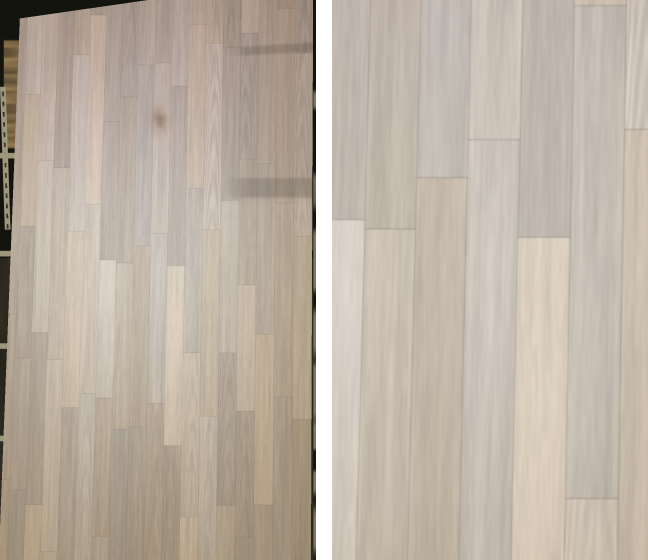
Left: the whole. Right: its middle third, enlarged.
Give the GLSL for this texture, as a Shadertoy shader.

```glsl
// A tall butcher-block board of staggered pale wood staves, leaning in front of a dark storage rack.

const float STRIPS = 17.5;          // staves across the board
const float FIRST_STRIP = 0.5;      // the leftmost stave is cut in half
const float TAPER = 0.09;           // staves widen slightly to the right
const vec2 STAVE_LENGTH = vec2(0.22, 0.36);
const float SEAM_WIDTH = 0.035;     // in stave widths
const float JOINT_WIDTH = 0.0012;   // in canvas heights
const float TONE_RANGE = 0.14;
const float GRAIN_DEPTH = 0.075;
const float RING_DEPTH = 0.045;
const int SAMPLES = 3;              // antialiasing grid per axis

const vec3 TAN_WOOD = vec3(0.635, 0.567, 0.475);
const vec3 PALE_WOOD = vec3(0.815, 0.780, 0.735);
const vec3 ROSE_TINT = vec3(1.01, 0.99, 1.04);
const vec3 KNOT = vec3(0.56, 0.43, 0.35);
const vec3 DARK = vec3(0.08, 0.08, 0.06);
const vec3 SHELF_GAP = vec3(0.20, 0.18, 0.14);
const vec3 CARDBOARD = vec3(0.50, 0.41, 0.28);
const vec3 METAL = vec3(0.62, 0.59, 0.49);

float hash(vec2 p) {
    vec3 q = fract(vec3(p.xyx) * 0.1031);
    q += dot(q, q.yzx + 33.33);
    return fract((q.x + q.y) * q.z);
}

float noise(vec2 p) {
    vec2 i = floor(p), f = fract(p);
    f = f * f * (3.0 - 2.0 * f);
    return mix(mix(hash(i), hash(i + vec2(1, 0)), f.x),
               mix(hash(i + vec2(0, 1)), hash(i + vec2(1, 1)), f.x), f.y);
}

float fbm(vec2 p) {
    float sum = 0.0, amp = 0.5;
    for (int i = 0; i < 4; i++) {
        sum += amp * noise(p);
        p = p * 2.03 + 17.1;
        amp *= 0.5;
    }
    return sum;
}

float band(float x, float lo, float hi, float soft) {
    return smoothstep(lo - soft, lo + soft, x) - smoothstep(hi - soft, hi + soft, x);
}

float leftEdge(float y) { return -0.004 + 0.069 * y; }
float rightEdge(float y) { return 0.984 + 0.007 * y; }
float topEdge(float x) { return 0.962 + 0.081 * x; }

vec3 rack(vec2 p) {
    vec3 col = mix(DARK, SHELF_GAP, step(p.y, 0.54) * (0.4 + 0.6 * noise(p * vec2(30, 14))));
    // Stacked sheets
    float sheets = 0.7 + 0.5 * noise(vec2(p.x * 8.0, p.y * 170.0));
    col = mix(col, CARDBOARD * sheets, band(p.x, 0.012, 0.07, 0.001) * band(p.y, 0.735, 0.928, 0.002));
    // Perforated upright
    float railX = p.x - 0.009 - 0.06 * (0.845 - p.y);
    float hole = step(abs(railX), 0.003) * step(0.55, fract(p.y * 55.0));
    col = mix(col, METAL * (1.0 - 0.65 * hole), band(railX, -0.009, 0.009, 0.001) * band(p.y, 0.59, 0.845, 0.001));
    // Shelf lips
    for (int i = 0; i < 4; i++) {
        float y = 0.217 + 0.165 * float(i) + 0.01 * step(2.5, float(i));
        col = mix(col, METAL, band(p.y, y - 0.005, y + 0.005, 0.001) * step(p.x, 0.5));
    }
    // Sliver of rack on the right
    float wear = smoothstep(0.35, 0.7, noise(vec2(3.0, p.y * 28.0)));
    return mix(col, METAL * 0.65 * wear + DARK, step(0.992, p.x) * step(p.y, 0.85));
}

vec3 board(vec2 p) {
    float u = (p.x - leftEdge(p.y)) / (rightEdge(p.y) - leftEdge(p.y));
    float across = (u + TAPER * u * (1.0 - u)) * STRIPS + FIRST_STRIP;
    float strip = floor(across), s = fract(across);

    // Staggered end joints
    float len = mix(STAVE_LENGTH.x, STAVE_LENGTH.y, hash(vec2(strip, 4.0)));
    float along = p.y / len + 7.0 * hash(vec2(strip, 9.0));
    vec2 id = vec2(strip, floor(along));
    float t = fract(along);
    float tone = hash(id + 31.0), warmth = hash(id + 57.0) - 0.5;

    // Soft reflected light
    vec2 d = (p - vec2(0.43, 0.54)) / vec2(0.50, 0.42);
    float glow = exp(-dot(d, d));
    vec3 col = mix(TAN_WOOD, PALE_WOOD, glow);
    col *= mix(vec3(1), ROSE_TINT, smoothstep(0.5, 0.95, p.y));
    col *= 1.0 + TONE_RANGE * (tone - 0.55);
    col *= 1.0 + warmth * vec3(0.03, 0.0, -0.05);

    // Straight grain, pores and arched growth rings
    vec2 seed = id * vec2(13.7, 5.3);
    float grain = fbm(vec2(s * 7.0, p.y * 9.0) + seed) - 0.47;
    float pores = noise(vec2(across * 22.0, p.y * 75.0)) - 0.5;
    float bow = s - 0.35 - 0.3 * hash(id + 3.0);
    float rings = sin(85.0 * (p.y + 0.75 * bow * bow) + 6.0 * fbm(vec2(s * 2.0, p.y * 12.0) + seed));
    float arched = smoothstep(0.6, 0.85, hash(id + 71.0)) * (0.4 + 0.6 * p.y);
    col *= 1.0 + GRAIN_DEPTH * (2.0 * grain + 0.6 * pores) + RING_DEPTH * rings * arched;

    // Seams and end joints
    float seam = 1.0 - smoothstep(0.0, SEAM_WIDTH, min(s, 1.0 - s));
    float joint = 1.0 - smoothstep(0.0, JOINT_WIDTH, min(t, 1.0 - t) * len);
    col *= 1.0 - 0.08 * seam - 0.09 * joint;

    // Reddish knot and cast shadows
    vec2 k = (p - vec2(0.505, 0.785)) / vec2(0.025, 0.022);
    col = mix(col, KNOT, 0.5 * exp(-dot(k, k)) * (0.6 + 0.8 * noise(p * 90.0)));
    float shade = band(p.y, 0.647, 0.682, 0.004) + band(p.y, 0.902 + 0.03 * (p.x - 0.8), 0.918 + 0.03 * (p.x - 0.8), 0.004);
    col *= 1.0 - 0.13 * shade * smoothstep(0.70, 0.80, p.x);
    col *= 1.0 - 0.05 * smoothstep(0.63, 0.66, p.y) * smoothstep(0.55, 0.9, p.x);
    return col;
}

vec3 scene(vec2 p) {
    bool onBoard = p.x > leftEdge(p.y) && p.x < rightEdge(p.y) && p.y < topEdge(p.x);
    return onBoard ? board(p) : rack(p);
}

void mainImage(out vec4 fragColor, in vec2 fragCoord) {
    vec3 sum = vec3(0);
    for (int i = 0; i < SAMPLES * SAMPLES; i++) {
        vec2 offset = (vec2(i % SAMPLES, i / SAMPLES) + 0.5) / float(SAMPLES) - 0.5;
        sum += scene((fragCoord + offset) / iResolution.xy);
    }
    fragColor = vec4(sum / float(SAMPLES * SAMPLES), 1.0);
}
```
